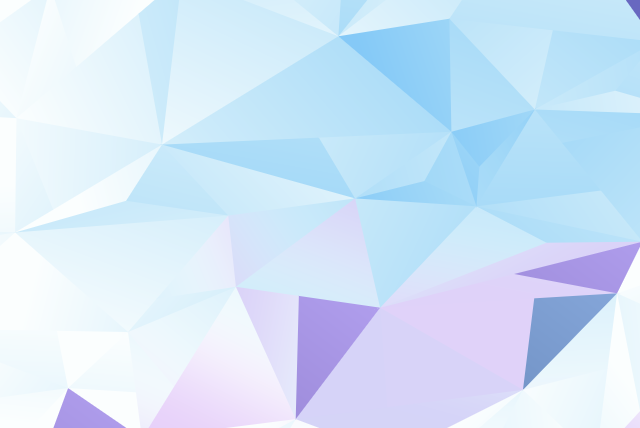
Give the GLSL for this background, as a WebGL 2 fragment shader.

```glsl
#version 300 es
precision highp float;
// Low-poly background: irregular pastel facets in white, sky blue and lilac.

#define CELL vec2(0.38, 0.24)  // mesh spacing, in canvas heights
#define LEAN 0.5               // sideways shift of each mesh row, in cells
#define JITTER 0.86            // vertex scatter, below 1 keeps the mesh valid
#define CUT_CHANCE 0.36        // share of triangles cut in two
#define FAN_CHANCE 0.24        // share of triangles cut in three
#define TONE_SPREAD 0.55       // facet-to-facet change of blue
#define LILAC_SPREAD 0.7       // facet-to-facet change of lilac
#define FACET_SLOPE 1.1        // gradient inside a facet
#define SEED 17.0

uniform vec2 u_resolution;
out vec4 fragColor;

const vec3 WHITE  = vec3(0.985, 0.996, 0.996);
const vec3 PALE   = vec3(0.80, 0.92, 0.98);
const vec3 SKY    = vec3(0.64, 0.85, 0.97);
const vec3 AZURE  = vec3(0.52, 0.79, 0.97);
const vec3 LILAC  = vec3(0.83, 0.83, 0.97);
const vec3 PINK   = vec3(0.91, 0.82, 0.98);
const vec3 VIOLET = vec3(0.66, 0.59, 0.90);
const vec3 STEEL  = vec3(0.49, 0.62, 0.82);
const vec3 INDIGO = vec3(0.40, 0.40, 0.75);

vec2 hash22(vec2 p) {
    vec3 q = fract(vec3(p.xyx) * vec3(0.1031, 0.1030, 0.0973));
    q += dot(q, q.yzx + 33.33);
    return fract((q.xx + q.yz) * q.zy);
}

float cross2(vec2 a, vec2 b) { return a.x * b.y - a.y * b.x; }

// Twice the signed area, positive when counter-clockwise
float area2(vec2 a, vec2 b, vec2 c) { return cross2(b - a, c - a); }

vec2 meshVertex(vec2 id) {
    vec2 v = id + JITTER * (hash22(id + SEED) - 0.5);
    return CELL * vec2(v.x + LEAN * v.y, v.y);
}

// Distance to the left side of the line from a to b
float edgeDistance(vec2 p, vec2 a, vec2 b) {
    return cross2(b - a, p - a) / max(length(b - a), 1e-5);
}

float bump(vec2 p, vec2 centre, vec2 radius) {
    vec2 q = (p - centre) / radius;
    return exp(-dot(q, q));
}

// Colour from the facet's place, a random offset and an inner gradient
vec3 facetColour(vec2 p, vec2 middle, vec2 key) {
    vec2 tone = hash22(key + 5.3);
    vec2 tint = hash22(key + 41.7);
    float angle = 6.2832 * tint.y;
    float slope = FACET_SLOPE * dot(p - middle, vec2(cos(angle), sin(angle)));

    float blue = bump(middle, vec2(1.0, 0.72), vec2(0.70, 0.40));
    blue += TONE_SPREAD * (tone.x - 0.5) * mix(0.4, 1.0, smoothstep(0.0, 0.35, blue)) + 0.8 * slope;
    vec3 colour = mix(WHITE, PALE, clamp(2.0 * blue, 0.0, 1.0));
    colour = mix(colour, SKY, clamp(2.0 * blue - 1.0, 0.0, 1.0));
    colour = mix(colour, AZURE, clamp(4.0 * blue - 4.0, 0.0, 1.0));

    float lilac = bump(middle, vec2(1.0, 0.2), vec2(0.55, 0.26));
    lilac += LILAC_SPREAD * (tone.y - 0.5) * smoothstep(0.0, 0.3, lilac) - slope;
    colour = mix(colour, mix(LILAC, PINK, tint.x), smoothstep(0.4, 0.8, lilac));

    // Dark top right corner
    float corner = distance(middle, vec2(1.5, 1.0));
    return mix(colour, INDIGO, 1.0 - smoothstep(0.07, 0.14, corner));
}

// Adds one facet, weighted by its smooth coverage of the pixel
void addFacet(inout vec4 sum, vec2 p, vec2 a, vec2 b, vec2 c, vec2 key, vec4 accent) {
    float inside = min(edgeDistance(p, a, b),
                   min(edgeDistance(p, b, c), edgeDistance(p, c, a)));
    float cover = clamp(0.5 + inside * u_resolution.y, 0.0, 1.0);
    if (cover <= 0.0) return;
    vec2 middle = (a + b + c) / 3.0;
    vec3 colour = facetColour(p, middle, key);
    vec3 strong = accent.rgb + 0.2 * dot(p - middle, vec2(0.6, 0.8));
    sum += cover * vec4(mix(colour, strong, accent.a), 1.0);
}

// Cuts some triangles across their longest edge or into a fan of three
void addTriangle(inout vec4 sum, vec2 p, vec2 a, vec2 b, vec2 c, vec2 key, vec4 accent) {
    for (int k = 0; k < 2; k++)
        if (distance(b, c) < max(distance(a, b), distance(c, a))) { vec2 t = a; a = b; b = c; c = t; }
    vec2 cut = hash22(key + 83.1);
    vec2 m = mix(b, c, mix(0.25, 0.75, cut.y));
    if (cut.x < CUT_CHANCE || accent.a > 0.5) {
        addFacet(sum, p, a, b, m, key, accent);
        addFacet(sum, p, a, m, c, key + 0.37, vec4(0.0));
    } else if (cut.x < CUT_CHANCE + FAN_CHANCE) {
        m = mix(m, a, 0.3);
        addFacet(sum, p, a, b, m, key, accent);
        addFacet(sum, p, b, c, m, key + 0.37, accent);
        addFacet(sum, p, c, a, m, key + 0.71, accent);
    } else addFacet(sum, p, a, b, c, key, accent);
}

void main() {
    vec2 p = gl_FragCoord.xy / u_resolution.y;
    vec2 q = p / CELL;
    vec2 home = floor(vec2(q.x - LEAN * q.y, q.y));
    vec4 sum = vec4(0.0);
    for (int n = 0; n < 9; n++) {
        vec2 id = home + vec2(n % 3 - 1, n / 3 - 1);
        vec2 a = meshVertex(id), b = meshVertex(id + vec2(1, 0));
        vec2 c = meshVertex(id + 1.0), d = meshVertex(id + vec2(0, 1));
        // Strong accents run along two diagonal seams of cells
        float isViolet = 1.0 - step(0.5, abs(id.x - id.y - 1.0));
        float isSteel = 1.0 - step(0.5, abs(id.x - 3.0 * id.y - 2.0));
        vec4 accent = vec4(mix(VIOLET, STEEL, isSteel), max(isViolet, isSteel));
        // The diagonal with the larger smallest triangle is always valid
        vec2 key = id * 3.1 + SEED;
        bool rising = min(area2(a, b, c), area2(a, c, d)) > min(area2(b, c, d), area2(b, d, a));
        if (!rising) { vec2 first = a; a = b; b = c; c = d; d = first; }
        addTriangle(sum, p, a, b, c, key, accent);
        addTriangle(sum, p, a, c, d, key + 1.43, vec4(0.0));
    }
    fragColor = vec4(sum.rgb / max(sum.a, 1e-4), 1.0);
}
```
